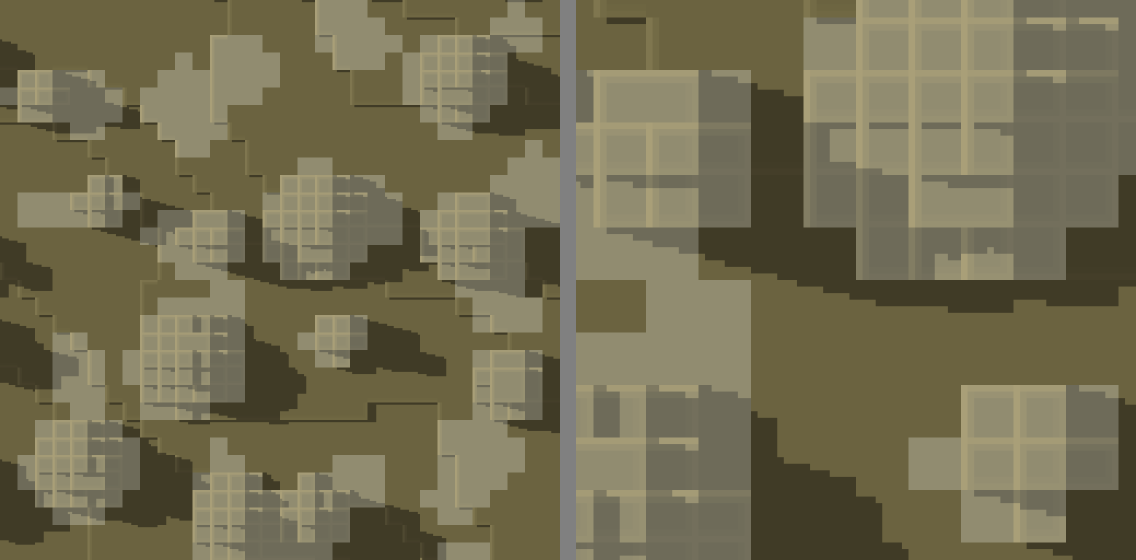
Left: the whole. Right: its middle third, enlarged.
Give the GLSL for this pattern, as a Shadertoy shader.

```glsl
// Blocky terrain seen from above: olive terraces, stone mounds and long slanting shadows.

const float CELLS = 32.0;            // terrain blocks across the canvas
const float TEXELS = 8.0;            // shading steps across one block
const float MOUND_SPACING = 8.0;     // blocks between mound sites
const vec2 TO_LIGHT = vec2(-1.0, 0.27);
const float LIGHT_RISE = 2.0;        // height gained per block towards the light
const float SHADOW_REACH = 8.5;      // longest shadow in blocks

const vec3 GROUND = vec3(0.42, 0.39, 0.25);
const vec3 GROUND_SHADE = vec3(0.25, 0.23, 0.15);
const vec3 STONE = vec3(0.57, 0.55, 0.44);
const vec3 STONE_SHADE = vec3(0.43, 0.42, 0.35);
const vec3 GLINT = vec3(0.76, 0.70, 0.50);

vec3 hash3(vec2 p, float seed) {
    vec3 q = fract(vec3(p.xyx + seed * 7.31) * vec3(0.1031, 0.1030, 0.0973));
    q += dot(q, q.yxz + 33.33);
    return fract((q.xxy + q.yzz) * q.zyx);
}

// Cellular mounds: x is the swell (1 at the middle, 0 at the rim), y the peak height.
vec2 mound(vec2 cell, float seed) {
    vec2 p = (cell + 0.5) / MOUND_SPACING;
    vec2 base = floor(p - 0.5);
    vec2 best = vec2(-9.0, 0.0);
    for (int i = 0; i < 4; i++) {
        vec2 site = base + vec2(i & 1, i >> 1);
        vec3 rnd = hash3(site, seed);
        float radius = mix(0.17, 0.38, fract(rnd.z * 7.0));
        float peak = rnd.z < 0.22 ? 0.0 : mix(7.0, 16.0, rnd.z);
        vec2 offset = (p - site - 0.2 - 0.6 * rnd.xy) / radius;
        float swell = 1.0 - dot(offset, offset);
        if (swell > best.x) best = vec2(swell, peak);
    }
    return best;
}

// Terraces climbing to the upper right, from a slope and layered sines.
float terrace(vec2 cell) {
    float waves = 0.5 * sin(cell.x * 0.23 - cell.y * 0.11)
                + 0.3 * sin(cell.y * 0.41 + cell.x * 0.19 + 1.7);
    return floor(dot(cell, vec2(0.10, 0.14)) + waves);
}

float blockHeight(vec2 cell) {
    vec2 m = mound(cell, 1.0);
    float rough = hash3(cell, 3.0).x;
    float dome = m.x > 0.0 && m.y > 0.0 ? m.x * m.y + 1.0 + rough : 0.0;
    return terrace(cell) + floor(dome);
}

bool isStone(vec2 cell) {
    float rough = hash3(cell, 5.0).y - 0.5;
    return mound(cell, 1.0).x > -0.35 + 0.3 * rough
        || mound(cell, 2.0).x > 0.42 + 0.3 * rough;
}

// Walks block by block towards the light until something stands in the way.
bool inShadow(vec2 p, float height) {
    vec2 cell = floor(p);
    for (int i = 0; i < 14; i++) {
        vec2 t = (cell + vec2(0.0, 1.0) - p) / TO_LIGHT;
        float travel = min(t.x, t.y);
        if (travel > SHADOW_REACH) break;
        cell += t.x < t.y ? vec2(-1.0, 0.0) : vec2(0.0, 1.0);
        if (blockHeight(cell) > height + LIGHT_RISE * travel) return true;
    }
    return false;
}

// Bright rim along a block edge that stands above its neighbour.
float rim(float edgeDistance, vec2 neighbour, float height) {
    float raised = step(0.5, height - blockHeight(neighbour));
    return raised * (1.0 - smoothstep(0.04, 0.30, edgeDistance));
}

vec3 shade(vec2 p) {
    vec2 cell = floor(p), f = p - cell;
    float height = blockHeight(cell);
    bool stone = isStone(cell), dark = inShadow(p, height);

    float lit = max(rim(f.x, cell - vec2(1, 0), height),
                    0.8 * rim(1.0 - f.y, cell + vec2(0, 1), height));
    float back = max(rim(1.0 - f.x, cell + vec2(1, 0), height),
                     rim(f.y, cell - vec2(0, 1), height));
    float glint = max(lit, 0.25 * back) * (stone ? 0.5 : 0.24) * (dark ? 0.5 : 1.0);

    vec3 sunny = stone ? STONE : GROUND;
    vec3 shaded = stone ? STONE_SHADE : GROUND_SHADE;
    return mix(dark ? shaded : sunny, GLINT, glint);
}

void mainImage(out vec4 fragColor, in vec2 fragCoord) {
    float grid = CELLS * TEXELS;
    vec2 t = fragCoord / iResolution.y * grid - 0.5;
    vec2 corner = floor(t);

    // Blend neighbouring texels over one screen pixel to smooth their edges.
    float sharpness = max(iResolution.y / grid, 1.0);
    vec2 blend = clamp((t - corner - 0.5) * sharpness + 0.5, 0.0, 1.0);

    vec3 color = vec3(0.0);
    for (int i = 0; i < 4; i++) {
        vec2 o = vec2(i & 1, i >> 1);
        vec2 w = mix(1.0 - blend, blend, o);
        if (w.x * w.y > 0.001) color += w.x * w.y * shade((corner + o + 0.5) / TEXELS);
    }
    fragColor = vec4(color, 1.0);
}
```
